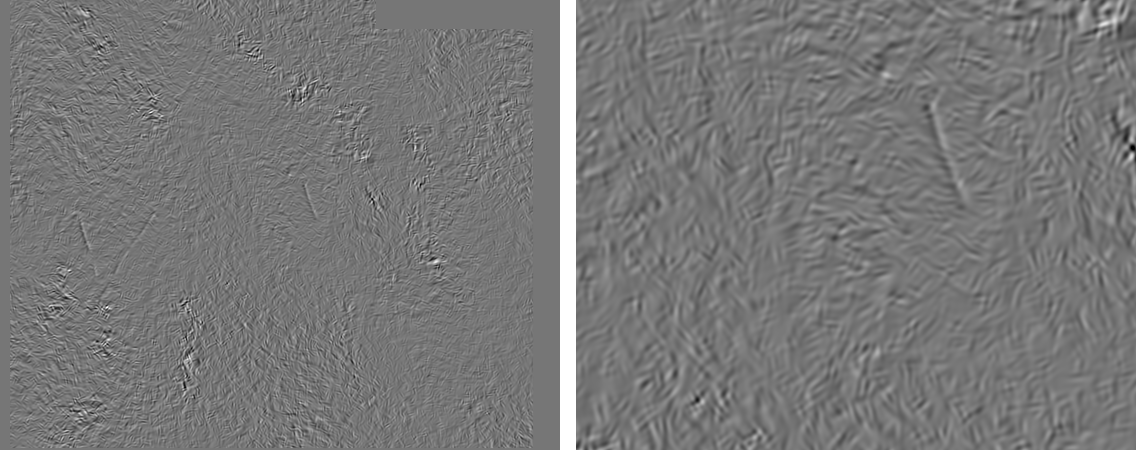
Left, the full canvas; right, a detail of the centre.
Give the GLSL for this texture map, as a Shadertoy shader.

```glsl
const float GREY = 0.462;
const float CALM_AMP = 0.025;        // contrast of quiet zones
const float ROUGH_AMP = 0.056;       // contrast of rough zones
const float HOT_AMP = 0.095;         // extra contrast along the seams
const float CREASE_AMP = 0.28;
const float SWELL_AMP = 0.012;       // slow change of brightness
const float SEAM_WIDTH = 0.027;
const float CREASE_WIDTH = 0.0042;
const vec3 CELLS = vec3(76.0, 42.0, 21.0); // fine, middle, broad grain
const float BROAD_SHARE = 0.36;
const float WAVES_PER_CELL = 1.7;
const vec2 SHARPNESS = vec2(5.5, 4.2); // kernel falloff across, along
const int KERNELS = 3;
const vec4 FIELD = vec4(0.0226, 0.004, 1.185, 1.1); // left, bottom, right, top
const vec2 NOTCH = vec2(0.8355, 0.9355);
const float TAU = 6.2831853;

// Seams of stronger relief, each from xy to zw
const int SEAM_COUNT = 11;
const vec4 SEAMS[SEAM_COUNT] = vec4[](
    vec4(0.18, 0.97, 0.26, 0.84), vec4(0.26, 0.84, 0.34, 0.72),
    vec4(0.48, 0.98, 0.54, 0.89), vec4(0.54, 0.89, 0.79, 0.75),
    vec4(0.79, 0.75, 0.83, 0.55), vec4(0.92, 0.69, 0.95, 0.48),
    vec4(0.96, 0.46, 1.02, 0.36), vec4(0.14, 0.40, 0.12, 0.29),
    vec4(0.11, 0.01, 0.19, 0.11), vec4(0.22, 0.32, 0.23, 0.23),
    vec4(0.43, 0.08, 0.42, 0.32));

// Thin embossed creases
const int CREASE_COUNT = 3;
const vec4 CREASES[CREASE_COUNT] = vec4[](
    vec4(0.347, 0.532, 0.210, 0.323), vec4(0.677, 0.590, 0.703, 0.515),
    vec4(0.177, 0.530, 0.210, 0.390));

vec4 hash4(vec3 p) {
    uvec3 q = uvec3(ivec3(p) + 4096);
    uint h = q.x * 1597334677u ^ q.y * 3812015801u ^ q.z * 2798796415u;
    vec4 r;
    for (int i = 0; i < 4; i++) {
        h = (h ^ (h >> 15u)) * 2246822519u;
        h ^= h >> 13u;
        r[i] = float(h & 65535u) / 65536.0;
    }
    return r;
}

float valueNoise(vec2 p, float seed) {
    vec2 i = floor(p), f = p - i, e = vec2(1.0, 0.0);
    f = f * f * (3.0 - 2.0 * f);
    float a = mix(hash4(vec3(i, seed)).x, hash4(vec3(i + e, seed)).x, f.x);
    float b = mix(hash4(vec3(i + e.yx, seed)).x, hash4(vec3(i + 1.0, seed)).x, f.x);
    return mix(a, b, f.y);
}

// Streak direction: level at the left, steep towards the middle
float streakAngle(vec2 p) {
    float base = mix(0.1, 0.95, smoothstep(0.15, 0.5, p.x));
    base += 0.4 * smoothstep(0.45, 0.1, p.y) * smoothstep(0.3, 0.5, p.x);
    return base + 2.0 * (valueNoise(p * 6.0, 91.0) - 0.5);
}

// Sum of randomly placed oriented wavelets, unit variance
float streakGrain(vec2 p, float cells, float seed) {
    vec2 q = p * cells, home = floor(q);
    float sum = 0.0;
    for (int y = -1; y <= 1; y++)
    for (int x = -1; x <= 1; x++) {
        vec2 cell = home + vec2(x, y);
        float angle = streakAngle((cell + 0.5) / cells);
        for (int k = 0; k < KERNELS; k++) {
            vec4 r = hash4(vec3(cell, seed + float(k)));
            float a = angle + 1.9 * (fract(r.w * 37.0) - 0.5);
            vec2 along = vec2(cos(a), sin(a));
            vec2 d = q - cell - r.xy;
            d = vec2(dot(d, vec2(-along.y, along.x)), dot(d, along));
            float freq = WAVES_PER_CELL * mix(0.6, 1.3, fract(r.z * 53.0));
            sum += (2.0 * r.z - 1.0) * exp(-dot(SHARPNESS, d * d))
                 * cos(TAU * (freq * d.x + r.w));
        }
    }
    return sum * 2.47;
}

// Offset from the nearest point of a segment
vec2 segmentOffset(vec2 p, vec4 s) {
    vec2 pa = p - s.xy, ba = s.zw - s.xy;
    return pa - ba * clamp(dot(pa, ba) / dot(ba, ba), 0.0, 1.0);
}

void mainImage(out vec4 fragColor, in vec2 fragCoord) {
    vec2 p = fragCoord / iResolution.y;
    float pixel = 1.0 / iResolution.y;

    // Local contrast: broad patches, faint veins and warped seams
    vec2 warp = vec2(valueNoise(p * 14.0, 11.0), valueNoise(p * 14.0, 12.0)) - 0.5;
    float patches = 0.6 * valueNoise(p * 4.5, 21.0) + 0.4 * valueNoise(p * 16.0, 22.0);
    float rough = smoothstep(0.2, 0.75, patches);
    float vein = 1.0 - abs(2.0 * valueNoise(p * 7.0 + 0.8 * warp, 25.0) - 1.0);
    float heat = 0.4 * rough * pow(vein, 8.0);
    for (int i = 0; i < SEAM_COUNT; i++) {
        vec2 d = segmentOffset(p + 0.05 * warp, SEAMS[i]) / SEAM_WIDTH;
        heat = max(heat, exp(-dot(d, d)));
    }
    heat *= smoothstep(0.1, 0.8, valueNoise(p * 32.0, 31.0));

    // Grain, coarser where the relief is strong
    float middle = mix(0.4, 0.68, max(rough * 0.6, heat));
    float grain = streakGrain(p, CELLS.x, 40.0) * sqrt(1.0 - middle * middle)
                + streakGrain(p, CELLS.y, 60.0) * middle
                + streakGrain(p, CELLS.z, 70.0) * BROAD_SHARE;
    float relief = grain * (mix(CALM_AMP, ROUGH_AMP, rough) + HOT_AMP * heat);
    relief += SWELL_AMP * (valueNoise(p * 12.0, 95.0) - 0.5);

    // Creases: dark on one flank, light on the other
    for (int i = 0; i < CREASE_COUNT; i++) {
        vec2 d = segmentOffset(p + 0.012 * warp, CREASES[i]) / CREASE_WIDTH;
        float broken = smoothstep(0.2, 0.8, valueNoise(p * 60.0, 81.0));
        relief += CREASE_AMP * broken * d.x * exp(-dot(d, d));
    }

    // Flat margin with a cut-out corner
    vec2 inner = min(p - FIELD.xy, FIELD.zw - p);
    float edge = min(min(inner.x, inner.y), max(NOTCH.x - p.x, NOTCH.y - p.y));
    float inside = smoothstep(-0.5 * pixel, 0.5 * pixel, edge);
    fragColor = vec4(vec3(clamp(GREY + relief * inside, 0.0, 1.0)), 1.0);
}
```
